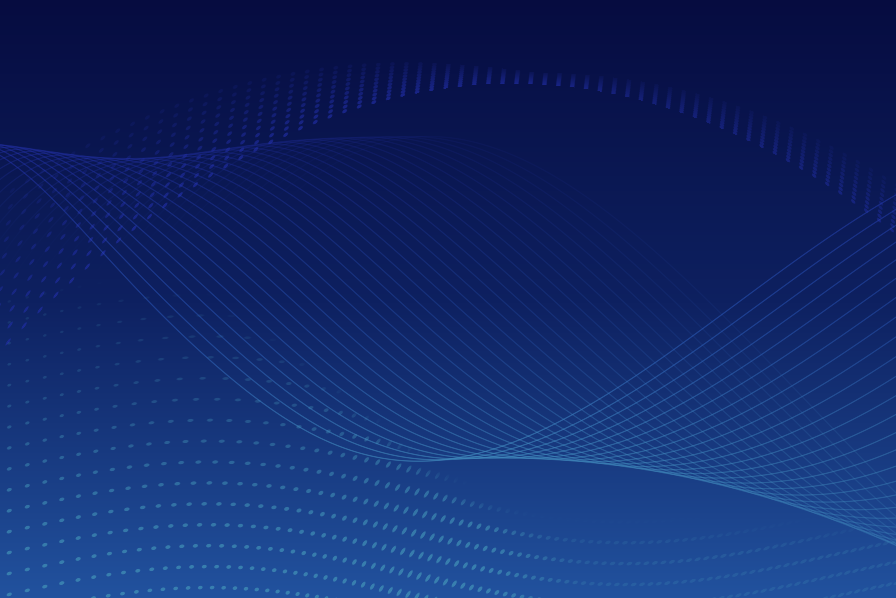
Give the GLSL for this background, as a Shadertoy shader.

```glsl
// Night-blue gradient with a twisted ribbon of fine lines and waves of halftone dots.

// Phase of the ribbon's leading line along x, in radians.
float ribbonPhase(float x) {
    return 0.31 + 4.29 * x - 0.55 * x * x;
}

// Height of one ribbon line, swinging between a crest and a valley curve.
float ribbonLine(float x, float shift) {
    float crest = 0.228 + 0.037 * exp(-21.6 * (x - 0.215) * (x - 0.215));
    float valley = 0.766 + 0.336 * (x - 0.84) * (x - 0.84);
    return mix(crest, valley, 0.5 - 0.5 * cos(ribbonPhase(x) - shift));
}

// Soft-edged disc for a local offset from its centre.
float dotMask(vec2 offset, float radius, float pixel) {
    return 1.0 - smoothstep(radius - 0.6 * pixel, radius + 0.6 * pixel, length(offset));
}

// Violet band of dots that pinches near the top and widens to both sides.
float violetDots(vec2 p, float pixel) {
    float bottom = 0.14 + 0.62 * (p.x - 0.86) * (p.x - 0.86);
    float spread = p.x < 0.9 ? 0.3 : 0.14;
    float width = 0.02 + spread * pow(abs(p.x - 0.9), 1.4);
    float across = (p.y - bottom + width) / width;
    vec2 cell = vec2((p.x + 0.12 * p.y) / 0.0235, across * 11.0);
    vec2 offset = (fract(cell) - 0.5) * vec2(0.0235, width / 11.0);
    float inside = step(0.0, across) * step(across, 1.0);
    float strength = mix(0.12, 0.65, across) * mix(1.0, 0.75, smoothstep(0.9, 1.1, p.x));
    return inside * strength * dotMask(offset * vec2(0.8, 1.0), 0.003, pixel);
}

// Teal dots on wavy rows, with columns that lean and crowd toward the middle.
float tealDots(vec2 p, float pixel) {
    float lean = 0.6 * smoothstep(0.1, 0.7, p.x);
    float x = p.x + lean * (p.y - 0.9);
    float column = 32.0 * x + 18.0 * x * x;
    float row = (p.y + 0.05 * sin(4.5 * p.x)) / 0.035;
    vec2 offset = (fract(vec2(column, row)) - 0.5) * vec2(1.0 / (32.0 + 36.0 * x), 0.035);
    float streak = exp(-30.0 * (p.x - 0.7) * (p.x - 0.7));
    offset *= vec2(mix(0.8, 1.1, streak), mix(1.15, 0.5, streak));
    float upperEdge = mix(0.46, 0.86, smoothstep(0.25, 0.95, p.x));
    float strength = smoothstep(upperEdge, upperEdge + 0.07, p.y) * mix(0.14, 0.65, smoothstep(0.5, 0.98, p.y));
    strength *= mix(1.0, 0.3, smoothstep(0.8, 1.0, p.x));
    return strength * dotMask(offset, mix(0.0022, 0.0034, smoothstep(0.5, 0.9, p.y)), pixel);
}

void mainImage(out vec4 fragColor, in vec2 fragCoord) {
    // Canvas units: x runs 0 to 1.5, y runs 0 at the top to 1 at the bottom.
    vec2 uv = fragCoord / iResolution.xy;
    vec2 p = vec2(1.5 * uv.x, 1.0 - uv.y);
    float pixel = 1.0 / iResolution.y;

    // Vertical gradient
    vec3 midBlue = vec3(0.052, 0.125, 0.375);
    vec3 color = mix(vec3(0.022, 0.045, 0.25), midBlue, clamp(p.y * 2.0, 0.0, 1.0));
    color = mix(color, vec3(0.13, 0.32, 0.62), clamp(p.y * 2.0 - 1.0, 0.0, 1.0));

    // Dots
    color = mix(color, vec3(0.13, 0.18, 0.66), violetDots(p, pixel));
    color = mix(color, vec3(0.27, 0.60, 0.73), tealDots(p, pixel));

    // Ribbon lines, fading toward the trailing side
    vec3 lineColor = mix(vec3(0.14, 0.19, 0.68), vec3(0.17, 0.36, 0.76), smoothstep(0.22, 0.55, p.y));
    lineColor = mix(lineColor, vec3(0.28, 0.60, 0.78), smoothstep(0.5, 0.8, p.y));
    const int lineCount = 33;
    for (int i = 0; i < lineCount; i++) {
        float t = float(i) / float(lineCount - 1);
        float shift = 3.1 * t;
        float height = ribbonLine(p.x, shift);
        float slope = (ribbonLine(p.x + 0.002, shift) - height) / 0.002;
        float distanceToLine = abs(p.y - height) / sqrt(1.0 + slope * slope);
        float coverage = 1.0 - smoothstep(0.0002, 0.0002 + pixel, distanceToLine);
        float fade = mix(0.48, 0.09, t) + 0.05 * smoothstep(0.55, 0.8, p.y);
        fade *= smoothstep(-1.2, 0.0, ribbonPhase(p.x) - shift);
        color = mix(color, lineColor, fade * coverage);
    }

    fragColor = vec4(color, 1.0);
}
```
